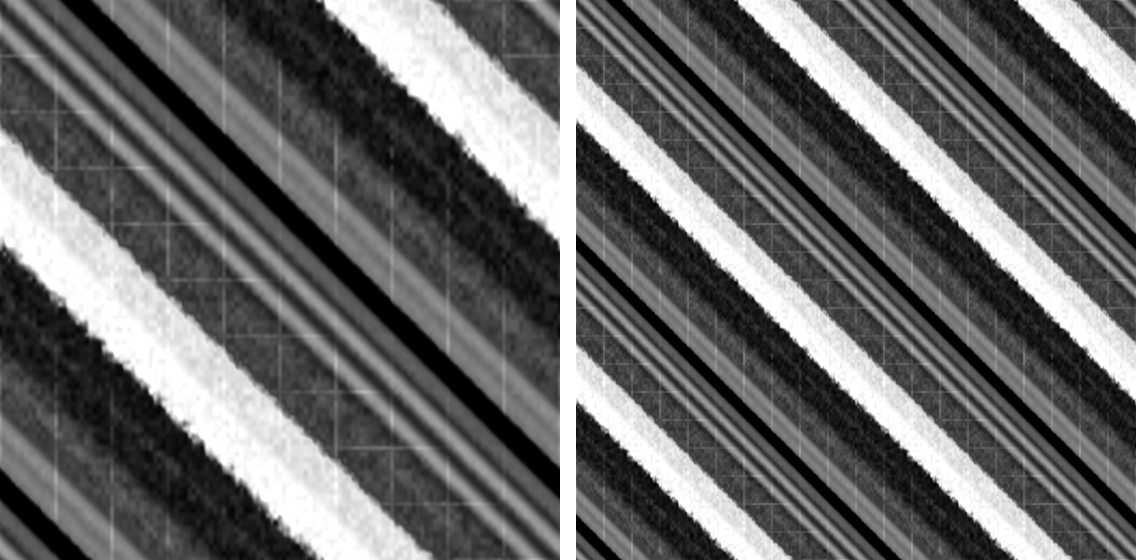
Left, the tile; right, the same tile 2 across and 2 down.
Reproduce this pattern procedurally as a WebGL 1 fragment shader.

```glsl
precision highp float;
uniform vec2 u_resolution;

float hash(vec2 p) {
  return fract(sin(dot(p, vec2(127.1, 311.7))) * 43758.5453);
}

// Value noise on a whole number of cells, so it wraps at the canvas edges
float wrapNoise(vec2 uv, vec2 cells) {
  vec2 p = uv * cells;
  vec2 i = floor(p);
  vec2 f = fract(p);
  f = f * f * (3.0 - 2.0 * f);
  vec2 lo = mod(i, cells);
  vec2 hi = mod(i + 1.0, cells);
  return mix(mix(hash(lo), hash(vec2(hi.x, lo.y)), f.x),
             mix(hash(vec2(lo.x, hi.y)), hash(hi), f.x), f.y);
}

// Soft stripe around a centre, with distance wrapped to one period
float band(float t, float centre, float halfWidth, float soft) {
  float d = abs(fract(t - centre + 0.5) - 0.5);
  return 1.0 - smoothstep(halfWidth - soft, halfWidth + soft, d);
}

float stripes(float t, float rough) {
  float tone = 0.16;

  // Dark textured fields
  tone = mix(tone, 0.25, band(t, 0.845, 0.065, 0.015));
  tone += 0.04 * band(t, 0.865, 0.012, 0.012);
  tone = mix(tone, 0.25, band(t, 0.32, 0.06, 0.02));
  tone += 0.07 * band(t, 0.335, 0.015, 0.015);
  tone = mix(tone, 0.09, band(t, 0.475, 0.085, 0.02));
  tone += 0.06 * band(t, 0.475, 0.012, 0.012);

  // Grey stripe with two paler ridges
  tone = mix(tone, 0.43, band(t, 0.213, 0.052, 0.012));
  tone += 0.07 * band(t, 0.19, 0.013, 0.013) + 0.11 * band(t, 0.24, 0.014, 0.014);

  // Pale pinstripes, dim companion and black bar
  tone = mix(tone, 0.6, band(t, 0.954, 0.018, 0.016));
  tone = mix(tone, 0.6, band(t, 0.024, 0.018, 0.016));
  tone = mix(tone, 0.36, band(t, 0.084, 0.020, 0.014));
  tone = mix(tone, 0.0, band(t, 0.135, 0.027, 0.007));

  // Broad white stripe with ragged borders
  tone = mix(tone, 0.89, band(rough, 0.70, 0.074, 0.014));
  return mix(tone, 1.0, band(rough, 0.62, 0.053, 0.016));
}

void main() {
  vec2 uv = gl_FragCoord.xy / u_resolution;
  float t = fract(uv.x + uv.y);

  // Grain, slightly stretched upright
  float fine = wrapNoise(uv, vec2(130.0, 90.0)) - 0.5;
  float coarse = wrapNoise(uv + 0.37, vec2(70.0, 50.0)) - 0.5;
  float grain = 0.65 * fine + 0.45 * coarse;

  float tone = stripes(t + 0.003 * fine, t + 0.022 * grain);
  float textured = band(t, 0.6, 0.32, 0.03);
  tone += grain * mix(0.06, 0.19, textured) * smoothstep(0.0, 0.12, tone);

  // Faint broken threads on a ten by ten grid
  vec2 gridDist = abs(fract(uv * 10.0 + 0.5) - 0.5) / 10.0;
  vec2 thread = 1.0 - smoothstep(0.0005, 0.006, gridDist);
  thread *= vec2(0.3 + 0.7 * wrapNoise(uv, vec2(10.0, 40.0)),
                 0.3 + 0.7 * wrapNoise(uv + 0.61, vec2(40.0, 10.0)));
  thread.x *= 0.3 + 0.7 * max(band(t, 0.31, 0.14, 0.04), band(t, 0.87, 0.1, 0.04));
  thread.y *= 0.1 + 0.9 * band(t, 0.88, 0.09, 0.04);
  tone += 0.15 * max(thread.x, thread.y) * smoothstep(0.02, 0.2, tone);

  gl_FragColor = vec4(vec3(clamp(tone, 0.0, 1.0)), 1.0);
}
```
